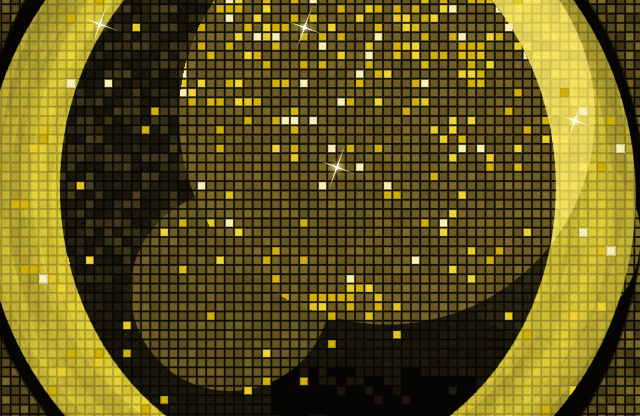
Give the GLSL for this background, as a Shadertoy shader.

```glsl
const float PITCH = 0.02238;                 // tile spacing, in canvas heights
const vec2 GRID_SHIFT = vec2(0.14, 0.23);
const float TILE_HALF = 0.40;
const vec2 HOLE_CENTER = vec2(0.74, 0.55), HOLE_RADII = vec2(0.596, 0.67);
const vec2 RIM_CENTER = vec2(0.744, 0.53), RIM_RADII = vec2(0.784, 0.80);
const vec3 BIG_DISC = vec3(0.93, 0.72, 0.50); // center, radius
const vec3 LOW_DISC = vec3(0.554, 0.30, 0.24);
const vec3 SIDE_DISC = vec3(1.30, 0.43, 0.24);
const vec3 CORNER_DISC = vec3(0.23, 0.14, 0.15);
const vec3 BLACK = vec3(0.025, 0.02, 0.01);
const vec3 SHADOW = vec3(0.10, 0.09, 0.045);
const vec3 BROWN = vec3(0.33, 0.28, 0.13);
const vec3 OLIVE = vec3(0.44, 0.37, 0.14);
const vec3 MOSS = vec3(0.65, 0.59, 0.18);
const vec3 YELLOW = vec3(0.85, 0.78, 0.21);
const vec3 LEMON = vec3(0.97, 0.90, 0.40);
const vec3 GOLD = vec3(0.82, 0.69, 0.04);
const vec3 CREAM = vec3(0.98, 0.94, 0.70);
const int STREAKS = 12;
const vec2 RAY_LENGTHS = vec2(0.055, 0.065);

float hash(vec2 p) {
    vec3 q = fract(vec3(p.xyx) * 0.1031);
    q += dot(q, q.yzx + 33.33);
    return fract((q.x + q.y) * q.z);
}

float fill(float d) {
    float soft = 0.8 / iResolution.y;
    return 1.0 - smoothstep(-soft, soft, d);
}

float disc(vec2 p, vec3 c) { return fill(length(p - c.xy) - c.z); }

float ellipse(vec2 p, vec2 center, vec2 radii) {
    return (length((p - center) / radii) - 1.0) * min(radii.x, radii.y);
}

// Glow, core and two crossed rays
vec4 sparkle(vec2 p, vec2 center) {
    vec2 q = p - center;
    vec2 axis = vec2(0.94, -0.342);
    vec2 a = abs(vec2(dot(q, axis), dot(q, vec2(-axis.y, axis.x))));
    vec2 rays = (1.0 - smoothstep(vec2(0.0006), vec2(0.0026), a.yx))
              * (1.0 - smoothstep(vec2(0.0), RAY_LENGTHS, a));
    float glow = exp(-dot(q, q) / 0.00022);
    float core = exp(-dot(q, q) / 0.00005);
    float light = clamp(core + max(rays.x, rays.y), 0.0, 1.0);
    return vec4(mix(LEMON, vec3(1.0), light), max(light, 0.6 * glow));
}

void mainImage(out vec4 fragColor, in vec2 fragCoord) {
    vec2 p = fragCoord / iResolution.y;

    // Tile grid
    vec2 g = p / PITCH - GRID_SHIFT;
    vec2 id = floor(g);
    vec2 tileCenter = (id + 0.5 + GRID_SHIFT) * PITCH;
    vec2 off = abs(fract(g) - 0.5);
    float tile = fill((max(off.x, off.y) - TILE_HALF) * PITCH);
    float pick = hash(id + 7.0), tone = hash(id + 61.0), shade = hash(id + 139.0);

    // Layers
    float big = disc(p, BIG_DISC);
    float low = disc(p, LOW_DISC);
    float side = disc(p, SIDE_DISC);
    float hole = fill(ellipse(p, HOLE_CENTER, HOLE_RADII));
    float rimDist = ellipse(p, RIM_CENTER, RIM_RADII);
    float rim = fill(rimDist);
    float ring = rim * (1.0 - hole);

    // Dark hollow and its translucent discs
    float brownish = smoothstep(0.35, 0.95, shade) * smoothstep(0.15, 0.5, p.y);
    vec3 color = mix(SHADOW, BROWN, brownish * 0.75);
    color = mix(color, BROWN * 0.6, 0.5 * side);
    color = mix(color, OLIVE, 0.9 * low);
    color = mix(color, OLIVE, big);
    color *= 0.88 + 0.24 * tone;

    // Unlit blocks along the bottom
    float blocks = step(tileCenter.y, 0.08 + 0.05 * shade) * step(pick, 0.88)
                 * step(0.65, tileCenter.x) * step(tileCenter.x, 1.15);
    color = mix(color, BLACK, blocks * (1.0 - low));

    // Outer bands beyond the rim
    float bands = smoothstep(0.035, 0.045, rimDist + 0.018 * sin(3.0 * p.y + 4.0 * p.x));
    vec3 outside = mix(BLACK, OLIVE * (0.55 + 0.6 * tone), bands);
    outside = mix(outside, MOSS, 0.75 * side);
    color = mix(outside, color, rim);

    // Ring of overlapping offset ellipses
    float across = clamp(-rimDist / 0.2, 0.0, 1.0);
    vec3 ringColor = mix(MOSS, YELLOW, smoothstep(0.0, 0.65, across));
    for (int i = 0; i < STREAKS; i++) {
        float k = float(i);
        vec2 shift = 0.045 * vec2(cos(k * 2.4), sin(k * 2.4));
        vec2 radii = mix(HOLE_RADII, RIM_RADII, (k + 0.5) / float(STREAKS));
        float d = ellipse(p, HOLE_CENTER + shift, radii);
        float band = fill(abs(d) - 0.012 - 0.012 * fract(k * 0.618));
        ringColor = mix(ringColor, i % 2 == 0 ? MOSS : YELLOW * 1.06, 0.32 * band);
    }
    ringColor = mix(ringColor, YELLOW, 0.3 * max(side, disc(p, CORNER_DISC)));
    ringColor = mix(ringColor, LEMON, 0.8 * big);
    ringColor *= 0.95 + 0.1 * tone;
    color = mix(color, ringColor, ring);

    // Scattered lit tiles, dense toward the top
    vec2 cluster = (tileCenter - vec2(0.83, 0.29)) / vec2(0.13, 0.055);
    float patches = 0.8 + 0.2 * sin(tileCenter.x * 17.0) * sin(tileCenter.y * 23.0 + 1.0);
    float density = mix(0.07, 0.46, smoothstep(0.60, 0.98, tileCenter.y)) * patches
                  + 0.30 * exp(-dot(cluster, cluster));
    density = mix(0.025, density, big * hole);
    density = mix(density, 0.05, ring);
    float lit = step(pick, density) * (1.0 - blocks);
    vec3 litColor = mix(GOLD, vec3(0.94, 0.84, 0.20), smoothstep(0.35, 0.75, shade));
    litColor = mix(litColor, CREAM, step(0.87, shade));
    color = mix(color, litColor, lit * rim);

    // Grid lines: strong on dark areas, faint on the ring
    float lineStrength = mix(0.92, mix(0.24, 0.12, big), ring);
    color = mix(color, BLACK, (1.0 - tile) * lineStrength);

    // Sparkles
    vec2 stars[4] = vec2[4](vec2(0.24, 0.942), vec2(0.732, 0.934),
                            vec2(0.81, 0.598), vec2(1.382, 0.71));
    for (int i = 0; i < 4; i++) {
        vec4 s = sparkle(p, stars[i]);
        color = mix(color, s.rgb, s.a);
    }
    fragColor = vec4(color, 1.0);
}
```
